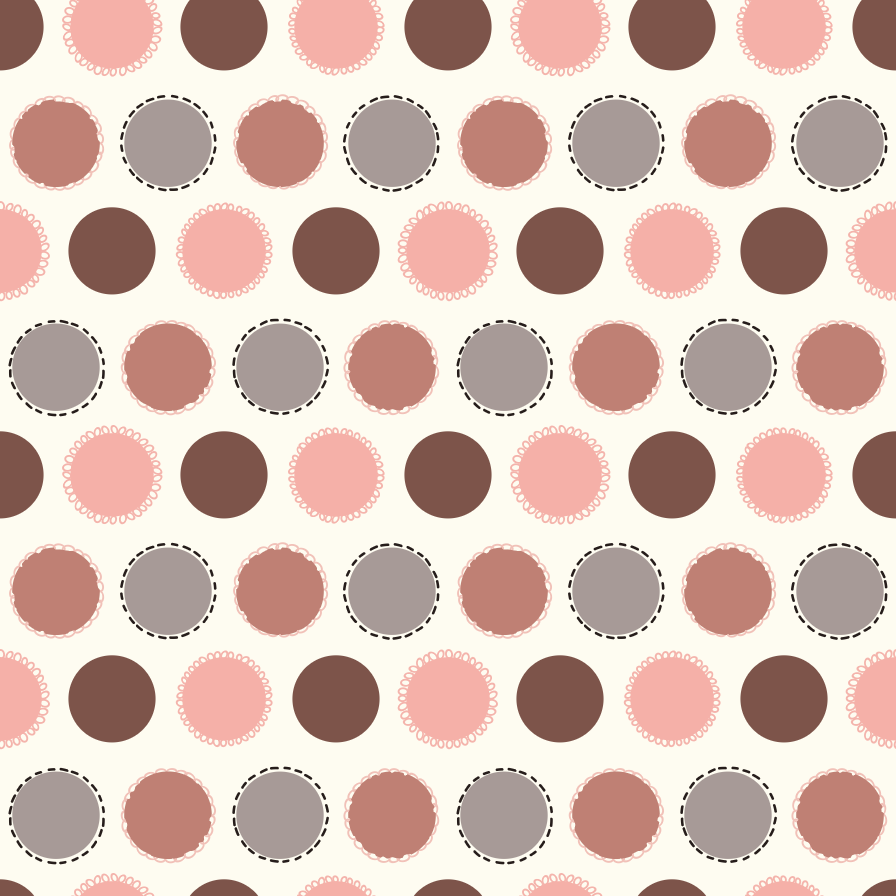
Write a Shadertoy shader that draws this pattern.

```glsl
// Seamless polka dots in staggered rows: plain, lace-edged, scalloped and stitched discs.

const float TAU = 6.2831853;
const float CELLS = 8.0;    // dots across and rows down
const float VARIANTS = 4.0; // hand-drawn variation repeats after this many cells

const vec3 CREAM = vec3(0.996, 0.988, 0.945);
const vec3 BROWN = vec3(0.490, 0.329, 0.290);
const vec3 PINK = vec3(0.961, 0.690, 0.659);
const vec3 GREY = vec3(0.655, 0.604, 0.592);
const vec3 ROSE = vec3(0.749, 0.502, 0.455);
const vec3 BLUSH = vec3(0.945, 0.755, 0.720);
const vec3 INK = vec3(0.150, 0.115, 0.105);

float hash(vec2 p) {
    vec3 q = fract(p.xyx * 0.1031);
    q += dot(q, q.yzx + 33.33);
    return fract((q.x + q.y) * q.z);
}

float signedHash(vec2 p) { return 2.0 * hash(p) - 1.0; }

float fill(float d, float pixel) { return clamp(0.5 - d / pixel, 0.0, 1.0); }

float ellipse(vec2 p, vec2 radii) {
    float a = length(p / radii);
    float b = length(p / (radii * radii));
    return a * (a - 1.0) / max(b, 1e-4);
}

// Value noise around a circle with n knots
float ringNoise(float turn, float n, float seed) {
    float x = turn * n;
    float k = floor(x);
    float a = hash(vec2(mod(k, n), seed));
    float b = hash(vec2(mod(k + 1.0, n), seed));
    return mix(a, b, smoothstep(0.0, 1.0, x - k));
}

// Local frame of the k-th mark on a ring: x points outward, y along the ring
vec2 ringFrame(vec2 p, float radius, float turn) {
    vec2 dir = vec2(cos(turn * TAU), sin(turn * TAU));
    return vec2(dot(p, dir) - radius, dot(p, vec2(-dir.y, dir.x)));
}

// Ring of n hand-drawn loops
float lace(vec2 p, float radius, float n, vec2 loopSize, float stroke, float seed) {
    float k = floor(atan(p.y, p.x) / TAU * n);
    float d = 1.0;
    for (float j = -1.0; j <= 1.0; j++) {
        vec2 key = vec2(mod(k + j, n), seed);
        vec2 q = ringFrame(p, radius, (k + j + 0.5 + 0.12 * signedHash(key)) / n);
        q.y += 0.35 * signedHash(key + 17.0) * q.x;
        vec2 size = loopSize * (1.0 + 0.13 * signedHash(key + 41.0));
        d = min(d, abs(ellipse(q, size)) - stroke);
    }
    return d;
}

// Ring of n round-ended dashes
float stitches(vec2 p, float radius, float n, float halfLength, float stroke, float seed) {
    float k = floor(atan(p.y, p.x) / TAU * n);
    float d = 1.0;
    for (float j = -1.0; j <= 1.0; j++) {
        vec2 key = vec2(mod(k + j, n), seed);
        vec2 q = ringFrame(p, radius, (k + j + 0.5 + 0.10 * signedHash(key)) / n);
        q.x += 0.5 * q.y * q.y / radius + 0.10 * signedHash(key + 17.0) * q.y;
        float reach = halfLength * (1.0 + 0.20 * signedHash(key + 41.0));
        q.y = max(abs(q.y) - reach, 0.0);
        d = min(d, length(q) - stroke);
    }
    return d;
}

vec3 laceDot(vec3 col, vec2 p, vec2 drift, float large, float seed, float pixel) {
    float n = mix(38.0, 35.0, large);
    vec2 loopSize = mix(vec2(0.031, 0.024), vec2(0.037, 0.027), large);
    float edge = lace(p - drift, mix(0.391, 0.402, large), n, loopSize, 0.0085, seed);
    col = mix(col, mix(PINK, BLUSH, 0.25), fill(edge, pixel));
    return mix(col, PINK, fill(length(p) - 0.372, pixel));
}

vec3 scallopDot(vec3 col, vec2 p, vec2 drift, float seed, float pixel) {
    float edge = lace(p - drift, 0.385, 27.0, vec2(0.034, 0.049), 0.0085, seed);
    col = mix(col, BLUSH, fill(edge, pixel));
    float turn = atan(p.y, p.x) / TAU;
    float nibble = 0.018 * smoothstep(0.55, 0.95, ringNoise(turn, 60.0, seed));
    return mix(col, ROSE, fill(length(p) - 0.391 + nibble, pixel));
}

vec3 stitchedDot(vec3 col, vec2 p, vec2 drift, float seed, float pixel) {
    float dash = stitches(p - drift, 0.419, 24.0, 0.025, 0.0115, seed);
    col = mix(col, GREY, fill(length(p) - 0.390, pixel));
    return mix(col, INK, fill(dash, pixel));
}

void mainImage(out vec4 fragColor, in vec2 fragCoord) {
    vec2 uv = fragCoord / iResolution.xy;
    vec2 q = vec2(uv.x, 1.0 - uv.y) * CELLS;
    float pixel = CELLS / min(iResolution.x, iResolution.y);

    // Staggered grid, rows counted from the top
    float row = floor(q.y + 0.24);
    float odd = mod(row, 2.0);
    float column = floor(q.x + 0.5 * (1.0 - odd));
    vec2 p = q - vec2(column + 0.5 * odd, row + mix(0.24, 0.279, odd));

    // Dot kind and its repeatable variation
    vec2 id = mod(vec2(column, row), VARIANTS);
    float second = mod(column + floor(row * 0.5), 2.0);
    float seed = 7.0 + id.x + VARIANTS * id.y;
    vec2 drift = 0.009 * vec2(signedHash(id + 3.0), signedHash(id + 29.0));

    vec3 col = CREAM;
    if (odd < 0.5 && second < 0.5) col = mix(col, BROWN, fill(length(p) - 0.389, pixel));
    else if (odd < 0.5) col = laceDot(col, p, 0.5 * drift, step(id.x, 1.5), seed, pixel);
    else if (second < 0.5) col = scallopDot(col, p, drift, seed, pixel);
    else col = stitchedDot(col, p, drift, seed, pixel);
    fragColor = vec4(col, 1.0);
}
```
